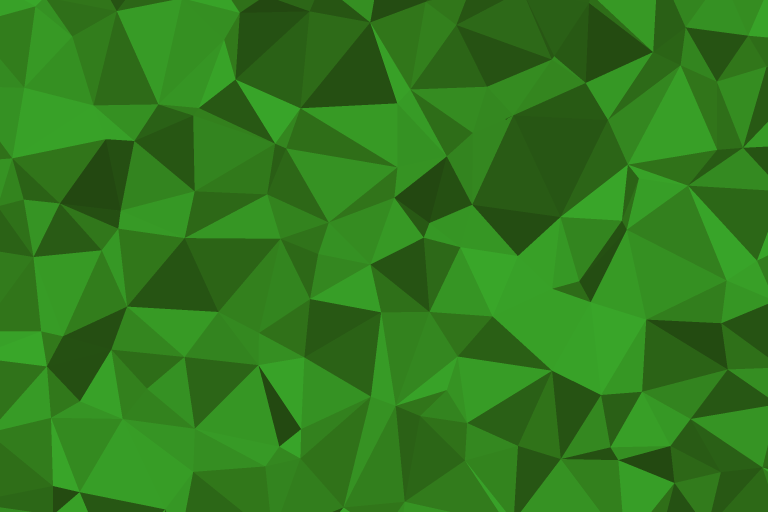
Reproduce this background procedurally as a Shadertoy shader.

```glsl
const float CELLS_HIGH = 9.0;      // mesh vertices per canvas height
const float JITTER = 0.98;         // vertex scatter inside each cell
const float SHADE_BIAS = 0.8;      // below 1 favours lighter facets
const vec2 SEED = vec2(37.0, 61.0);
const vec3 DARK_GREEN = vec3(0.135, 0.280, 0.065);
const vec3 MID_GREEN = vec3(0.192, 0.460, 0.102);
const vec3 LIGHT_GREEN = vec3(0.223, 0.655, 0.163);
const int REACH = 3;               // neighbouring cells searched each way
const int SIDE = 2 * REACH + 1;
const int COUNT = SIDE * SIDE;
const int MAX_PIVOTS = 18;
const int SAMPLES = 3;             // antialiasing grid side
const float FAR = 20.0;            // size of the starting triangle

vec4 vertices[COUNT];              // xy: position, zw: cell id

vec2 hash22(vec2 p) {
    vec3 q = fract(vec3(p.xyx) * vec3(0.1031, 0.1030, 0.0973));
    q += dot(q, q.yzx + 33.33);
    return fract((q.xx + q.yz) * q.zy);
}

float cross2(vec2 a, vec2 b) {
    return a.x * b.y - a.y * b.x;
}

// Signed double areas opposite each corner, as seen from q
vec3 areas(vec2 a, vec2 b, vec2 c, vec2 q) {
    a -= q; b -= q; c -= q;
    return vec3(cross2(b, c), cross2(c, a), cross2(a, b));
}

vec3 lift(vec2 v) {
    return vec3(v, dot(v, v));
}

// Scattered vertices around one cell
void gatherVertices(vec2 cell) {
    for (int i = 0; i < COUNT; i++) {
        vec2 id = cell + vec2(i % SIDE - REACH, i / SIDE - REACH);
        vec2 offset = 0.5 + JITTER * (hash22(id + SEED) - 0.5);
        vertices[i] = vec4(id + offset, id);
    }
}

vec3 facetColor(vec2 id) {
    float shade = pow(hash22(id + SEED.yx).x, SHADE_BIAS);
    return shade < 0.5 ? mix(DARK_GREEN, MID_GREEN, 2.0 * shade)
                       : mix(MID_GREEN, LIGHT_GREEN, 2.0 * shade - 1.0);
}

// Colour of the Delaunay triangle around p, and the distance to its border
vec3 facet(vec2 p, out float edge) {
    vec4 a = vec4(-FAR, -FAR, 0.0, 0.0);
    vec4 b = vec4(FAR, -FAR, 0.0, 0.0);
    vec4 c = vec4(0.0, FAR, 0.0, 0.0);

    // Pivot on the vertex deepest below the lifted plane until none is left
    for (int k = 0; k < MAX_PIVOTS; k++) {
        vec3 base = lift(a.xy);
        vec3 normal = cross(lift(b.xy) - base, lift(c.xy) - base);
        float lowest = -1e-5;
        vec4 best = vec4(0.0);
        bool found = false;
        for (int i = 0; i < COUNT; i++) {
            vec2 q = vertices[i].xy - p;
            float height = dot(normal, lift(q) - base);
            if (height < lowest) {
                lowest = height;
                best = vec4(q, vertices[i].zw);
                found = true;
            }
        }
        if (!found) break;

        // Replace the corner that keeps p inside
        vec3 inner = areas(a.xy, b.xy, c.xy, vec2(0.0));
        vec3 weight = areas(a.xy, b.xy, c.xy, best.xy);
        vec3 ratio = vec3(weight.x > 0.0 ? inner.x / weight.x : 1e9,
                          weight.y > 0.0 ? inner.y / weight.y : 1e9,
                          weight.z > 0.0 ? inner.z / weight.z : 1e9);
        if (ratio.x <= min(ratio.y, ratio.z)) a = best;
        else if (ratio.y <= ratio.z) b = best;
        else c = best;
    }

    vec3 lengths = vec3(distance(b.xy, c.xy), distance(c.xy, a.xy), distance(a.xy, b.xy));
    vec3 border = areas(a.xy, b.xy, c.xy, vec2(0.0)) / max(lengths, 1e-4);
    edge = min(border.x, min(border.y, border.z));
    return facetColor(a.zw + b.zw + c.zw);
}

void mainImage(out vec4 fragColor, in vec2 fragCoord) {
    float pixel = CELLS_HIGH / iResolution.y;
    vec2 p = fragCoord * pixel;
    gatherVertices(floor(p));

    float edge;
    vec3 color = facet(p, edge);

    // Supersample only along facet borders
    if (edge < 0.75 * pixel) {
        color = vec3(0.0);
        for (int i = 0; i < SAMPLES * SAMPLES; i++) {
            vec2 sub = (vec2(i % SAMPLES, i / SAMPLES) + 0.5) / float(SAMPLES) - 0.5;
            color += facet(p + sub * pixel, edge);
        }
        color /= float(SAMPLES * SAMPLES);
    }
    fragColor = vec4(color, 1.0);
}
```
